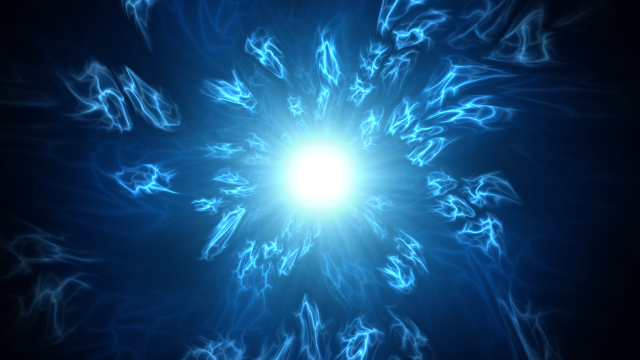
This background is drawn by a WebGL 2 fragment shader. Its source:

```glsl
#version 300 es
precision highp float;
// Blue energy burst: a white core with soft rays, ringed by drifting plasma webs.
uniform vec2 u_resolution;
out vec4 outColor;

const float TAU = 6.2831853;
const vec2 CORE_POS = vec2(0.0, 0.01);        // in canvas heights from the middle
const float CORE_RADIUS = 0.058;
const vec3 GLOW_FALLOFF = vec3(8.3, 3.95, 2.6);
const float GLOW_GAIN = 1.36;
const vec3 HALO = vec3(0.20, 0.14, 0.05);
const float HALO_RADIUS = 0.17;
const float RADIAL_STRETCH = 1.8;
const float PATCH_CELLS = 25.0;               // cells around the full circle
const float WEB_CELLS = 64.0;
const float WISP_CELLS = 110.0;
const vec3 WEB_BLUE = vec3(0.08, 0.46, 0.80);
const vec3 WEB_CYAN = vec3(0.46, 0.82, 0.92);
const vec3 WEB_PALE = vec3(0.50, 0.72, 0.66);

vec3 hash3(vec2 cell) {
    vec3 h = fract(cell.xyx * vec3(0.1031, 0.1030, 0.0973));
    h += dot(h, h.yxz + 33.33);
    return fract((h.xxy + h.yzz) * h.zyx);
}

// Nearest distance, second distance and cell id; wraps around the circle.
vec3 cellular(vec2 polar, float cells) {
    vec2 q = polar * cells / TAU;
    vec2 base = floor(q);
    vec3 best = vec3(9.0, 9.0, 0.0);
    for (int j = -1; j <= 1; j++) {
        for (int i = -1; i <= 1; i++) {
            vec2 cell = base + vec2(i, j);
            vec3 h = hash3(vec2(mod(cell.x, cells), cell.y + 60.0));
            float d = length(cell + 0.1 + 0.8 * h.xy - q);
            if (d < best.x) best = vec3(d, best.x, h.z);
            else best.y = min(best.y, d);
        }
    }
    return best;
}

// Layered sines bend the polar plane; whole frequencies keep it seamless.
vec2 warp(vec2 polar) {
    float freq = 6.0;
    for (int i = 0; i < 6; i++) {
        vec2 phase = vec2(1.7, 4.1) * float(i + 1);
        polar += 0.38 / freq * sin(freq * polar.yx + phase);
        polar.y += 0.26 / freq * sin(freq * (polar.x + polar.y) + phase.y);
        freq = floor(freq * 1.9);
    }
    return polar;
}

float rays(float angle) {
    return 0.40 * sin(angle * 9.0 + 1.0) + 0.35 * sin(angle * 17.0 + 2.6)
         + 0.30 * sin(angle * 31.0 + 0.4) + 0.22 * sin(angle * 53.0 + 3.0);
}

vec3 burst(vec2 p) {
    float r = max(length(p), 0.001);
    float angle = atan(p.y, p.x);
    vec2 polar = vec2(angle, log(r) / RADIAL_STRETCH);
    vec2 bent = warp(polar);

    // Radial glow, streaked by rays away from the core
    float streak = rays(angle + 0.03 * sin(r * 20.0));
    float rayZone = smoothstep(0.06, 0.18, r) * smoothstep(0.65, 0.2, r);
    float glowRadius = r * (1.0 - 0.06 * streak * rayZone);
    vec3 color = GLOW_GAIN * exp(-glowRadius * GLOW_FALLOFF);
    color += HALO * exp(-pow(glowRadius / HALO_RADIUS, 2.0));
    color = min(color, vec3(0.84, 0.95, 0.95));

    // Smoky light and dark clouds
    float smoke = 0.5 + 0.25 * sin(bent.x * 7.0 + 3.0 * bent.y)
                + 0.25 * sin(bent.y * 9.0 - 5.0 * bent.x + 2.0);
    color *= mix(1.0, 0.74 + 0.48 * smoke, smoothstep(0.18, 0.55, r));

    // Plasma webs inside scattered patches, each fading before its border
    vec3 spot = cellular(mix(polar, bent, 0.8), PATCH_CELLS);
    vec3 web = cellular(bent, WEB_CELLS);
    vec3 wisp = cellular(bent + 0.3, WISP_CELLS);
    float strength = smoothstep(mix(0.05, 0.35, smoothstep(0.25, 0.7, r)), 0.9, spot.z);
    float cluster = smoothstep(0.72, 0.08, spot.x) * strength;
    cluster *= smoothstep(0.0, 0.25, spot.y - spot.x);
    float webGap = web.y - web.x;
    float wispGap = wisp.y - wisp.x;
    float zone = smoothstep(0.10, 0.27, r) * smoothstep(1.05, 0.62, r);
    float thread = exp(-webGap * 10.0) * (0.55 + 0.6 * web.z) + 0.45 * exp(-wispGap * 7.0);
    float haze = exp(-webGap * 2.5);
    vec3 tint = mix(WEB_CYAN, WEB_PALE, step(0.6, fract(spot.z * 17.0)) * 0.7);
    color += zone * cluster * (WEB_BLUE * haze * 0.55 + tint * thread * 0.9);
    color += zone * WEB_BLUE * exp(-webGap * 5.0) * smoke * smoke * 0.20;

    // Squarish white core and a faint horizontal flare
    vec2 square = p * p * p * p;
    float coreShape = mix(r, pow(square.x + square.y, 0.25), 0.6);
    color += 0.4 * exp(-pow(coreShape / CORE_RADIUS, 2.0));
    color += WEB_BLUE * 0.10 * exp(-abs(p.y) * 45.0 - abs(p.x) * 3.0);

    // Dark border
    return color * (1.0 - 0.68 * smoothstep(0.55, 1.02, r));
}

void main() {
    // Four samples per pixel smooth the thin threads
    vec3 color = vec3(0.0);
    for (int i = 0; i < 4; i++) {
        vec2 offset = (vec2(i & 1, i >> 1) - 0.5) * 0.5;
        vec2 p = (gl_FragCoord.xy + offset - 0.5 * u_resolution) / u_resolution.y;
        color += clamp(burst(p - CORE_POS), 0.0, 1.0);
    }
    outColor = vec4(color * 0.25, 1.0);
}
```
